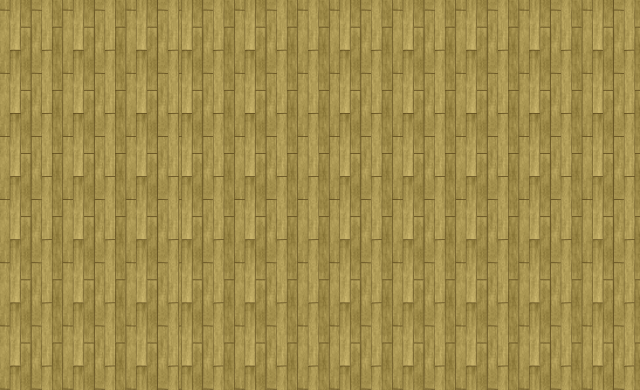
Write a Shadertoy shader that draws this texture.

```glsl
// Narrow staggered wooden floor boards in yellow-olive, repeating in tiles of six planks.

#define PLANK_WIDTH 0.01646   // all lengths are fractions of the canvas width
#define BOARD_LENGTH 0.0987
#define SEAM_ORIGIN 0.5638
#define CUT_X 0.2790          // cut that leaves one narrow strip
#define SWAP_X 0.4820         // left of here the tile is half a period off
#define STAGGER 0.635
#define SEAM_HALF 0.00055
#define JOINT_HALF 0.00062
#define GRAIN 0.42
#define DARK_WOOD vec3(0.545, 0.470, 0.222)
#define LIGHT_WOOD vec3(0.765, 0.685, 0.402)
#define GAP_COLOR vec3(0.350, 0.275, 0.105)

float hash(vec2 p) {
    vec3 q = fract(vec3(p.xyx) * 0.1031);
    q += dot(q, q.yzx + 33.33);
    return fract((q.x + q.y) * q.z);
}

float noise(vec2 p) {
    vec2 i = floor(p), f = fract(p);
    f = f * f * (3.0 - 2.0 * f);
    return mix(mix(hash(i), hash(i + vec2(1, 0)), f.x),
               mix(hash(i + vec2(0, 1)), hash(i + vec2(1, 1)), f.x), f.y);
}

// Share of a pixel covered by a line at signed distance d
float lineCover(float d, float halfWidth, float pixel) {
    float hi = min(d + 0.5 * pixel, halfWidth);
    float lo = max(d - 0.5 * pixel, -halfWidth);
    return clamp((hi - lo) / pixel, 0.0, 1.0);
}

// Brightness of the wood, 0 dark to 1 light; at = (across, along) one board
float woodTone(float plank, vec2 at) {
    float column = mod(plank, 3.0);
    vec2 seed = vec2(plank * 31.0 + 7.0, plank * 13.0);

    // Shade of each column: even, light towards its lower end, dark in its middle
    float tone = mix(0.54, 0.42, at.y);
    if (column == 1.0) tone = mix(0.52, 0.82, smoothstep(0.0, 0.7, at.y));
    if (column == 2.0) tone = 0.50 - 0.24 * sin(3.14159 * at.y);
    tone += 0.08 * (hash(seed) - 0.5);

    // Long streaks, broad stains and fine speckle
    float streak = noise(seed + at * vec2(5.0, 3.5));
    float fiber = noise(seed + 30.0 + at * vec2(9.0, 11.0));
    float stain = noise(seed + 50.0 + at * vec2(1.5, 5.0));
    float speckle = noise(seed + 90.0 + at * vec2(9.0, 42.0));
    tone += GRAIN * (streak - 0.5) + 0.28 * (stain - 0.5);
    tone += 0.26 * (fiber - 0.5) + 0.30 * (speckle - 0.5);

    // Small worn smudge below the joint of one plank in six
    float smudge = plank == 4.0 ? smoothstep(0.20, 0.06, at.y) : 0.0;
    return tone - smudge * 0.45 * noise(seed + 70.0 + at * vec2(3.0, 18.0));
}

void mainImage(out vec4 fragColor, in vec2 fragCoord) {
    float pixel = 1.0 / iResolution.x;
    float x = fragCoord.x * pixel;
    float y = (iResolution.y - fragCoord.y) * pixel;

    // Plank coordinate, shifted where the laying pattern restarts
    float p = (x - SEAM_ORIGIN) / PLANK_WIDTH;
    p += x < CUT_X ? 1.3 : (x < SWAP_X ? 3.0 : 0.0);
    float plank = mod(floor(p), 6.0);
    float across = fract(p);

    // Staggered end joints, almost square to the seams
    float tilt = (hash(vec2(plank, 71.0)) - 0.5) * 0.008 * (across - 0.5);
    float row = y / BOARD_LENGTH - fract(0.16 + STAGGER * mod(plank, 3.0)) + tilt;
    float along = fract(row);
    float jointDistance = (along - step(0.5, along)) * BOARD_LENGTH;

    vec3 color = mix(DARK_WOOD, LIGHT_WOOD, clamp(woodTone(plank, vec2(across, along)), -0.1, 1.1));

    // Long seams: every third is deep and whole, the others fade in and out
    float seam = mod(floor(p + 0.5), 6.0);
    float tileY = fract(y / BOARD_LENGTH);
    float fade = 0.30 + 0.45 * noise(vec2(seam * 19.0, 7.0 * abs(tileY - 0.5)));
    float depth = seam == 0.0 ? 1.0 : (seam == 3.0 ? 0.80 : fade);
    float seamDistance = (across - step(0.5, across)) * PLANK_WIDTH;
    float gap = depth * lineCover(seamDistance, SEAM_HALF, pixel);
    gap = max(gap, 0.7 * lineCover(x - CUT_X, SEAM_HALF, pixel));
    gap = max(gap, 0.95 * lineCover(jointDistance, JOINT_HALF, pixel));

    // Soft shading beside the seams
    color *= 1.0 - 0.06 * depth * exp(-abs(seamDistance) / (0.09 * PLANK_WIDTH));

    fragColor = vec4(mix(color, GAP_COLOR, gap), 1.0);
}
```
